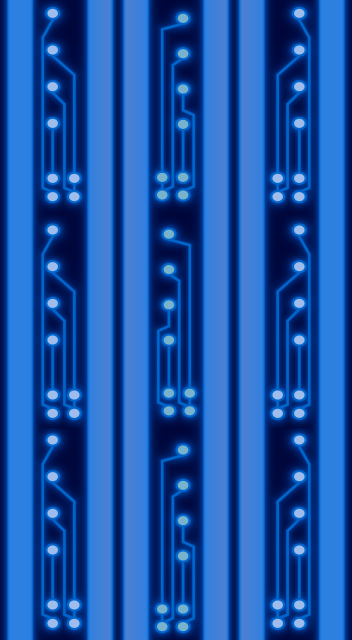
Give the GLSL for this pattern, as a Shadertoy shader.

```glsl
// Glowing blue circuit traces between vertical bars, mirrored about the centre line.
// Bars are 1D distances; each of the 3 x 3 circuits is built from segment and
// ellipse distances in a local frame whose unit is the spacing between pads.

#define HEIGHT 768.0
#define BAR_HALF 15.2
#define ROW_STEP 256.0
#define LANE 0.59
#define TRACE_HALF 1.6
#define PAD_RADIUS 6.3
#define RING_RADIUS 9.0
#define GLOW_REACH 4.5
#define NIGHT vec3(0.0, 0.02, 0.22)
#define GLOW vec3(0.0, 0.27, 0.66)
#define WIRE vec3(0.0, 0.40, 0.80)
#define BAR_BLUE vec3(0.18, 0.50, 0.88)

float segment(vec2 p, vec2 a, vec2 b) {
    vec2 ap = p - a, ab = b - a;
    return length(ap - ab * clamp(dot(ap, ab) / dot(ab, ab), 0.0, 1.0));
}

// Leaves a pad downwards, slants into a lane, runs down it and slants to its end.
float trace(vec2 p, float startY, float dropY, vec2 lane, vec2 end) {
    vec2 bend = vec2(0.0, dropY);
    vec2 foot = vec2(lane.x, 4.76);
    float d = segment(p, vec2(0.0, startY), bend);
    d = min(d, segment(p, bend, lane));
    d = min(d, segment(p, lane, foot));
    return min(d, segment(p, foot, end));
}

float outerTraces(vec2 p) {
    float d = trace(p, 0.0, 0.18, vec2(-0.27, 0.66), vec2(0.0, 4.88));
    d = min(d, trace(p, 1.0, 1.16, vec2(LANE, 1.68), vec2(LANE, 5.0)));
    return min(d, trace(p, 2.0, 2.16, vec2(0.32, 2.48), vec2(LANE, 4.88)));
}

float innerTraces(vec2 p) {
    float d = trace(p, 0.0, 0.15, vec2(LANE, 0.31), vec2(LANE, 5.0));
    d = min(d, trace(p, 1.0, 1.13, vec2(0.29, 1.32), vec2(LANE, 4.9)));
    return min(d, trace(p, 2.0, 2.60, vec2(-0.30, 2.74), vec2(0.0, 4.9)));
}

// Four pads in a column, then a two by two block; slightly wider than tall.
float padCentreDistance(vec2 p) {
    float d = 1e3;
    for (int i = 0; i < 8; i++) {
        vec2 c = vec2(0.0, float(i));
        if (i > 3) c = vec2(LANE * float(i % 2), 4.5 + 0.5 * float((i - 4) / 2));
        d = min(d, length((p - c) * vec2(1.0, 1.16)));
    }
    return d;
}

float fill(float d, float blur) {
    return 1.0 - smoothstep(-blur, blur, d);
}

void mainImage(out vec4 fragColor, in vec2 fragCoord) {
    float unit = HEIGHT / iResolution.y;
    float x = (fragCoord.x - 0.5 * iResolution.x) * unit;
    float y = HEIGHT - fragCoord.y * unit;
    float side = abs(x);
    float blur = 0.75 * unit;

    // Local frame of the circuit in this row and column
    float row = clamp(floor((y - 2.0) / ROW_STEP), 0.0, 2.0);
    float middleRow = 1.0 - abs(row - 1.0);
    bool outer = side > 105.0;
    float pitch = outer ? 44.0 : 42.4;
    vec2 p;
    if (outer) {
        p = vec2(148.0 - side, y - 16.0 - ROW_STEP * row - 4.0 * middleRow);
    } else {
        float flip = 2.0 * middleRow - 1.0;
        p = vec2(x * flip + 8.5, y - 22.0 - 259.0 * row);
    }
    p /= pitch;

    // Distances to wires, pads and bars
    float wire = outer ? outerTraces(p) : innerTraces(p);
    wire = min(wire, segment(p, vec2(0.0, 3.0), vec2(0.0, 4.5)));
    wire = wire * pitch - TRACE_HALF;
    float pad = padCentreDistance(p) * pitch;
    float ring = pad - RING_RADIUS;
    float bar = min(abs(side - 187.0), min(abs(side - 91.0), abs(side - 48.0))) - BAR_HALF;

    // Soft light on the dark ground
    float barGlow = exp(-max(bar, 0.0) / GLOW_REACH);
    float wireGlow = 0.65 * exp(-max(wire, 0.0) / GLOW_REACH);
    float ringGlow = 0.9 * exp(-max(ring, 0.0) / GLOW_REACH);
    float dark = (1.0 - barGlow) * (1.0 - wireGlow) * (1.0 - ringGlow);
    vec3 col = mix(GLOW, NIGHT, dark);

    // Bars: paler towards the gap of each pair, with a saturated rim
    float pale = 1.0 - smoothstep(8.0, 42.0, abs(side - 69.5));
    vec3 barColor = mix(BAR_BLUE, vec3(0.29, 0.50, 0.83), pale);
    barColor = mix(barColor, vec3(0.05, 0.45, 0.87), smoothstep(-3.5, -0.5, bar));
    col = mix(col, barColor, fill(bar, blur + 0.6));

    // Wires, rings and pads
    col = mix(col, WIRE, fill(min(wire, ring), blur));
    vec3 padColor = outer ? vec3(0.62, 0.74, 0.93) : vec3(0.47, 0.70, 0.80);
    col = mix(col, padColor, fill(pad - PAD_RADIUS, blur));

    fragColor = vec4(col, 1.0);
}
```
